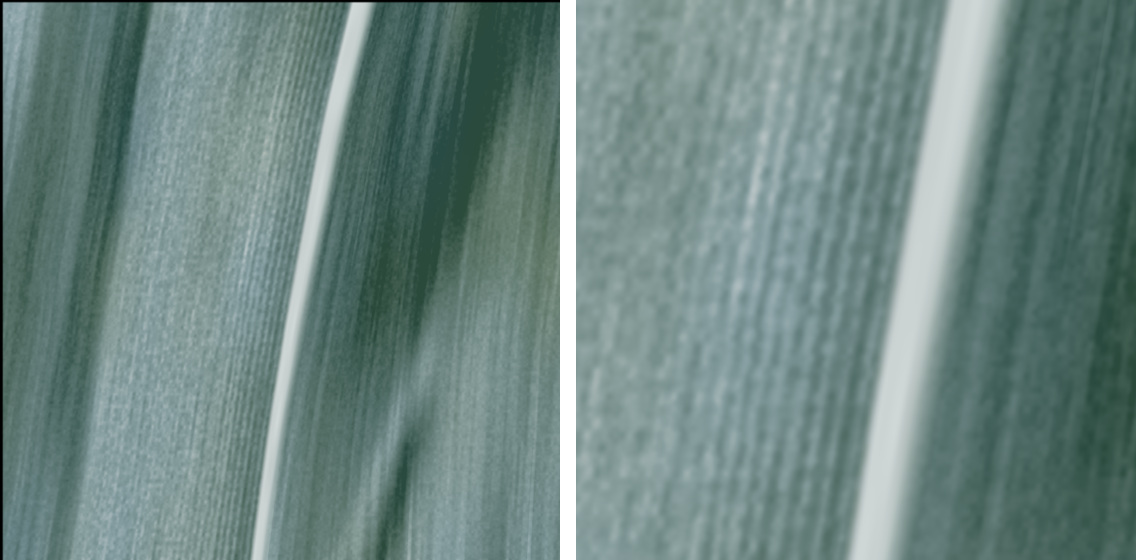
Left, the full canvas; right, a detail of the centre.
Give the GLSL for this texture, as a three.js fragment shader.

```glsl
// Close-up of a grey-green leaf: pale midrib, fine slanted veins and soft folds.
varying vec2 vUv;

float hash(vec2 p) {
  p = fract(p * vec2(0.1031, 0.1137));
  p += dot(p, p.yx + 33.33);
  return fract((p.x + p.y) * p.x * 17.0);
}

float noise(vec2 p) {
  vec2 i = floor(p), f = fract(p);
  f = f * f * (3.0 - 2.0 * f);
  return mix(mix(hash(i), hash(i + vec2(1, 0)), f.x),
             mix(hash(i + vec2(0, 1)), hash(i + vec2(1, 1)), f.x), f.y);
}

// Centred noise, from -0.5 to 0.5, kept clear of negative cells
float grain(vec2 p) { return noise(p + 300.0) - 0.5; }

float bump(float x, float width) { return exp(-x * x / (width * width)); }

// Tone 0 is deep green, 3 is pale blue-grey, 4 is the midrib tint
vec3 leafColour(float tone) {
  vec3 c = mix(vec3(0.16, 0.29, 0.25), vec3(0.31, 0.42, 0.39), clamp(tone, 0.0, 1.0));
  c = mix(c, vec3(0.41, 0.51, 0.50), clamp(tone - 1.0, 0.0, 1.0));
  c = mix(c, vec3(0.54, 0.63, 0.63), clamp(tone - 2.0, 0.0, 1.0));
  return mix(c, vec3(0.73, 0.77, 0.77), clamp(tone - 3.0, 0.0, 1.0));
}

// Left half: shaded margin, then a broad pale band darkening beside the midrib
float leftTone(float margin, float t, float y) {
  float shade = 1.45 + 1.3 * grain(vec2(margin * 13.0, y * 2.5));
  shade -= 0.7 * bump(margin + 0.045, 0.04) * smoothstep(0.0, 0.35, y);
  shade -= 0.5 * bump(margin + 0.02, 0.018);
  shade += 1.3 * smoothstep(0.12, 0.3, -margin) * smoothstep(0.7, 1.0, y);
  float band = 2.85 - 1.0 * smoothstep(0.68, 0.95, t);
  band -= 0.7 * smoothstep(0.75, 1.0, y) * smoothstep(0.25, 0.7, t);
  band -= 0.35 * bump(margin - 0.02, 0.02) * smoothstep(0.6, 0.9, y);
  band += 0.5 * grain(vec2(t * 4.0, y * 3.0));
  float tone = mix(shade, band, smoothstep(-0.018, 0.018, margin));
  return tone + 0.6 * bump(margin, 0.006) * smoothstep(0.55, 0.95, y);
}

// Right half: deep shadow, then a lit diagonal fold with a dark crease
float rightTone(vec2 p, float s, float fold) {
  float shade = mix(1.55, 0.45, smoothstep(0.05, 0.5, p.y));
  shade += 0.7 * bump(s - 0.14, 0.06) * smoothstep(0.7, 1.0, p.y);
  shade -= 0.7 * bump(fold + 0.08, 0.06) * smoothstep(0.3, 0.6, p.y);
  shade += mix(0.9, 0.4, p.y) * bump(s - 0.02, 0.035);
  float lit = mix(2.25, 1.2, smoothstep(0.3, 0.8, p.y));
  lit += 0.8 * grain(vec2(fold * 7.0, p.y * 4.0));
  float tone = mix(shade, lit, smoothstep(-0.045, 0.03, fold));
  tone += 0.45 * bump(fold - 0.005, 0.02) * (1.0 - smoothstep(0.35, 0.6, p.y));
  float crease = bump(fold - 0.075 + 0.1 * p.y, 0.027);
  return tone - 2.0 * crease * (1.0 - smoothstep(0.18, 0.36, p.y));
}

void main() {
  vec2 p = vUv;
  p.x += 0.006 * grain(p * vec2(3.0, 5.0));
  float rib = 0.462 + 0.121 * p.y + 0.062 * p.y * p.y;
  float edge = 0.124 + 0.156 * p.y + 0.012 * grain(vec2(2.0, p.y * 6.0));
  float s = p.x - rib;
  float margin = p.x - edge;
  float t = margin / (rib - edge);
  float fold = p.x - 0.6 - 0.41 * p.y;
  float isRight = smoothstep(-0.004, 0.004, s);

  // Coordinate across the veins, fanning out on either side of the midrib
  float leftVein = margin < 0.0 ? margin : t * 0.34;
  float rightVein = s + 0.08 * p.y * smoothstep(0.0, 0.25, s);
  float across = s < 0.0 ? leftVein : rightVein + 1.0;

  float tone = mix(leftTone(margin, t, p.y), rightTone(p, s, fold), isRight);

  // Streaks from broad to hairline, and regular veins beside the midrib
  float nearRib = smoothstep(0.45, 0.9, t) * (1.0 - isRight);
  float inBand = smoothstep(0.0, 0.05, margin) * (1.0 - isRight);
  tone += mix(0.8, 0.25, inBand) * grain(vec2(across * 35.0, p.y * 2.0));
  tone += mix(0.75, 0.4, inBand) * grain(vec2(across * 95.0, p.y * 3.5));
  tone += 0.5 * grain(vec2(across * 190.0, p.y * 7.0));
  float veinWave = sin(across * 520.0 + 2.0 * grain(vec2(across * 30.0, p.y * 3.0)));
  tone += (0.1 * inBand + 0.28 * nearRib) * veinWave;
  float hairline = smoothstep(0.76, 0.95, noise(vec2(across * 75.0 + 40.0, p.y * 1.5)));
  tone += 0.6 * hairline * isRight;

  // Woven dashes along the veins and fine speckle
  tone += mix(0.4, 0.75, inBand) * grain(vec2(across * 190.0, p.y * 135.0));
  tone += 0.25 * grain(p * 260.0);

  vec3 colour = leafColour(tone);
  float tint = grain(vec2(across * 12.0, p.y * 4.0));
  colour += tint * vec3(-0.01, 0.005, 0.045);
  float olive = bump(p.x - 0.93, 0.12) * bump(p.y - 0.57, 0.17);
  colour += olive * vec3(0.02, 0.01, -0.035);

  // Midrib: crisp on the left, hazy on the right
  float ribWidth = mix(0.011, 0.019, p.y);
  float ribMask = smoothstep(-ribWidth - 0.006, -ribWidth + 0.005, s)
                * (1.0 - smoothstep(ribWidth - 0.008, ribWidth + 0.012, s));
  vec3 ribColour = mix(vec3(0.79, 0.82, 0.82), vec3(0.68, 0.74, 0.73),
                       smoothstep(0.0, ribWidth, s));
  ribColour += 0.05 * grain(vec2(s * 150.0, p.y * 12.0));
  colour = mix(colour, ribColour, ribMask);

  // Thin black border along the left and top
  colour *= smoothstep(0.003, 0.007, vUv.x) * smoothstep(0.002, 0.006, 1.0 - vUv.y);
  gl_FragColor = vec4(colour, 1.0);
}
```
